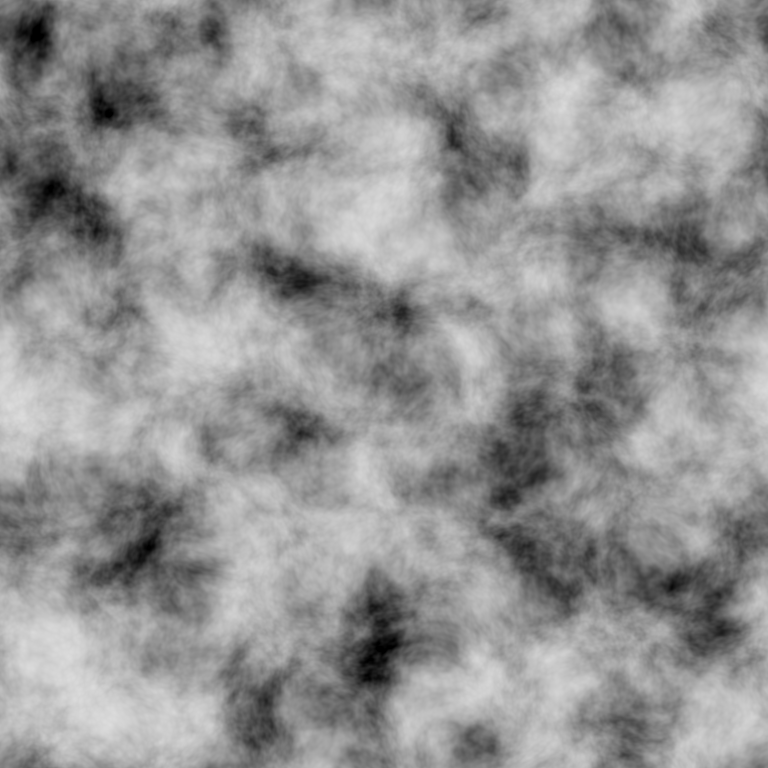
This texture is drawn by a WebGL 1 fragment shader. Its source:

```glsl
precision highp float;
// Soft grey clouds with scattered dark hollows, tiling in both directions.
// Wrapped gradient noise is summed over octaves on a gently warped domain,
// skewed towards the darks by a tone curve, then grained with faint puffs.

uniform vec2 u_resolution;

const int   CLOUD_OCTAVES = 6;
const float CLOUD_CELLS   = 5.0;    // cells across the canvas, first octave
const float CLOUD_GAIN    = 0.6;    // amplitude ratio between octaves
const float CLOUD_SPREAD  = 0.269;  // standard deviation of the octave sum
const float WARP_CELLS    = 9.0;
const float WARP_AMOUNT   = 0.022;  // in canvas widths
const int   PUFF_OCTAVES  = 3;
const float PUFF_CELLS    = 36.0;
const float PUFF_CONTRAST = 0.055;
const float PUFF_GAIN     = 0.65;
const float PUFF_MEAN     = 0.45;   // average distance to the nearest puff
const float MID_GREY      = 0.60;
const float CONTRAST      = 0.152;
const float DARK_SKEW     = 0.025;  // deepens darks, compresses lights
const float TAU           = 6.2831853;

vec2 hash2(vec2 cell, float seed) {
  vec3 q = fract(vec3(cell.xyx + seed * 17.31) * vec3(0.1031, 0.1030, 0.0973));
  q += dot(q, q.yzx + 33.33);
  return fract((q.xx + q.yz) * q.zy);
}

// Contribution of one lattice corner: its random unit gradient along the offset.
float corner(vec2 cell, vec2 offset, float period, float seed) {
  float angle = TAU * hash2(mod(cell, period), seed).x;
  return dot(vec2(cos(angle), sin(angle)), offset);
}

// Gradient noise that repeats after a whole number of cells.
float gradientNoise(vec2 p, float period, float seed) {
  vec2 cell = floor(p);
  vec2 f = p - cell;
  vec2 w = f * f * f * (f * (f * 6.0 - 15.0) + 10.0);
  vec2 e = vec2(1.0, 0.0);
  float low  = mix(corner(cell, f, period, seed),
                   corner(cell + e.xy, f - e.xy, period, seed), w.x);
  float high = mix(corner(cell + e.yx, f - e.yx, period, seed),
                   corner(cell + e.xx, f - e.xx, period, seed), w.x);
  return mix(low, high, w.y);
}

// Octave sum scaled to unit deviation; shifted lattices avoid aligned zeros.
float clouds(vec2 uv) {
  float sum = 0.0;
  float amplitude = 1.0;
  float cells = CLOUD_CELLS;
  for (int i = 0; i < CLOUD_OCTAVES; i++) {
    float seed = float(i) + 3.0;
    vec2 shift = seed * vec2(0.37, 0.71);
    sum += amplitude * gradientNoise(uv * cells + shift, cells, seed);
    amplitude *= CLOUD_GAIN;
    cells *= 2.0;
  }
  return sum / CLOUD_SPREAD;
}

// Distance to the nearest jittered point, wrapped.
float puffDistance(vec2 p, float period, float seed) {
  vec2 cell = floor(p);
  float nearest = 4.0;
  for (int y = -1; y <= 1; y++) {
    for (int x = -1; x <= 1; x++) {
      vec2 neighbour = cell + vec2(float(x), float(y));
      vec2 d = neighbour + hash2(mod(neighbour, period), seed) - p;
      nearest = min(nearest, dot(d, d));
    }
  }
  return sqrt(nearest);
}

// Small rounded light lumps with darker creases between them.
float puffs(vec2 uv) {
  float sum = 0.0;
  float amplitude = PUFF_CONTRAST;
  float cells = PUFF_CELLS;
  for (int i = 0; i < PUFF_OCTAVES; i++) {
    sum += amplitude * (PUFF_MEAN - puffDistance(uv * cells, cells, float(i) + 21.0));
    amplitude *= PUFF_GAIN;
    cells *= 2.0;
  }
  return sum;
}

void main() {
  vec2 uv = gl_FragCoord.xy / u_resolution;

  // Warp the domain so that edges billow
  vec2 warp = vec2(gradientNoise(uv * WARP_CELLS, WARP_CELLS, 31.0),
                   gradientNoise(uv * WARP_CELLS + 0.5, WARP_CELLS, 32.0));
  vec2 warped = uv + WARP_AMOUNT * warp;

  // Tone curve: a parabola kept on its rising side
  float density = min(clouds(warped), 0.5 * CONTRAST / DARK_SKEW);
  float grey = MID_GREY + CONTRAST * density - DARK_SKEW * density * density;

  grey += puffs(warped);
  gl_FragColor = vec4(vec3(clamp(grey, 0.0, 1.0)), 1.0);
}
```
